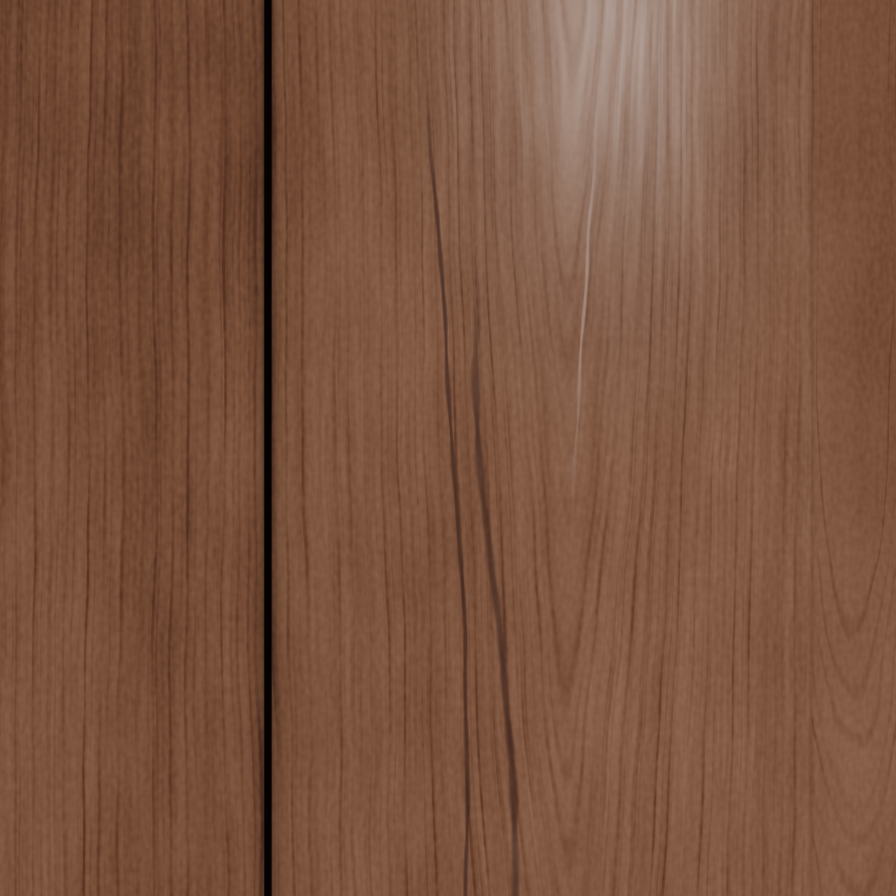
Give the GLSL for this texture, as a Shadertoy shader.

```glsl
// Brown wood boards with a dark gap, cathedral grain and a soft sheen near the top.

const vec3 DARK_WOOD  = vec3(0.335, 0.195, 0.130);
const vec3 MID_WOOD   = vec3(0.465, 0.303, 0.213);
const vec3 LIGHT_WOOD = vec3(0.560, 0.400, 0.310);
const vec3 VEIN_COLOR = vec3(0.225, 0.135, 0.110);
const vec3 SHEEN_COLOR = vec3(0.730, 0.680, 0.660);
const vec3 GAP_COLOR  = vec3(0.025, 0.006, 0.006);

const float GAP_X = 0.299;          // dark joint between the boards
const float GAP_HALF = 0.0042;
const float SEAM_X = 0.906;         // where the arched strip begins
const float V_AXIS = 0.635;         // axis of the cathedral grain
const float V_LEAN = 0.085;
const vec2  ARCH_CENTER = vec2(0.954, 0.62);
const float ARCH_STRETCH = 0.125;
const vec2  SHEEN_CENTER = vec2(0.69, 0.99);

float hash(vec2 p) {
    vec3 q = fract(p.xyx * vec3(0.1031, 0.1030, 0.0973));
    q += dot(q, q.yzx + 33.33);
    return fract((q.x + q.y) * q.z);
}

float corner(vec2 cell, vec2 offset) {
    float angle = 6.2832 * hash(cell);
    return dot(vec2(cos(angle), sin(angle)), offset);
}

// Gradient noise, roughly -0.7 to 0.7
float noise(vec2 p) {
    vec2 i = floor(p), f = fract(p), e = vec2(1.0, 0.0);
    vec2 u = f * f * f * (f * (f * 6.0 - 15.0) + 10.0);
    return mix(mix(corner(i, f), corner(i + e, f - e), u.x),
               mix(corner(i + e.yx, f - e.yx), corner(i + 1.0, f - 1.0), u.x), u.y);
}

// Jittered growth lines along a grain coordinate: thin core plus one soft flank
float growthLines(float s, float y, float spacing, float width) {
    float id = floor(s / spacing);
    float center = 0.5 + 0.4 * (hash(vec2(id, 3.0)) - 0.5);
    float d = (fract(s / spacing) - center) * spacing;
    float core = 1.0 - smoothstep(0.2 * width, width, abs(d));
    float flank = smoothstep(-0.3 * spacing, 0.0, d) * (1.0 - smoothstep(0.0, width, d));
    float broken = smoothstep(-0.35, 0.35, noise(vec2(id * 7.3, y * 5.0)));
    float flecks = 0.75 + 0.6 * noise(vec2(id * 3.7, y * 60.0));
    float strength = mix(0.25, 1.0, hash(vec2(id, 11.0)));
    return (core * flecks + 0.35 * flank) * strength * mix(0.3, 1.0, broken);
}

// One hand-drawn-looking streak around x = center
float streak(float x, float center, float y, float width) {
    float d = x - center - 0.006 * noise(vec2(center * 3.0, y * 9.0));
    float w = width * (1.0 + 0.7 * noise(vec2(7.0, y * 22.0)));
    return 1.0 - smoothstep(0.15 * w, w, abs(d));
}

float bell(float x, float center, float radius) {
    float d = (x - center) / radius;
    return exp(-d * d);
}

void mainImage(out vec4 fragColor, in vec2 fragCoord) {
    vec2 p = fragCoord / iResolution.xy;
    float pixel = 1.0 / iResolution.x;
    float leftBoard = 1.0 - step(GAP_X, p.x);
    float strip = smoothstep(SEAM_X - pixel, SEAM_X + pixel, p.x);

    // Grain coordinate: straight at the sides, V-shaped about the axis
    float wobble = 0.012 * noise(p * vec2(5.0, 2.5)) + 0.003 * noise(p * vec2(22.0, 9.0));
    float side = p.x - V_AXIS + wobble;
    float s = sqrt(side * side + 0.00015) - V_LEAN * p.y * bell(side, 0.0, 0.17);
    s += 2.0 * leftBoard;

    // Nested arches in the right strip
    vec2 a = p - ARCH_CENTER;
    a.x += 0.010 * noise(p * vec2(6.0, 5.0) + 20.0);
    a.y = min(a.y, 0.0) * ARCH_STRETCH;
    float ring = length(a) + 0.003 * noise(p * vec2(30.0, 12.0));

    float lines = growthLines(s, p.y, 0.019, max(0.0026, 1.3 * pixel))
                + 0.45 * growthLines(s + 5.0, p.y, 0.0085, max(0.0019, pixel));
    float arches = growthLines(ring, p.y, 0.0075, 0.0015) * smoothstep(0.036, 0.042, ring);
    lines = mix(lines, 0.85 * arches, strip);

    // Tone: broad blotches, long fibres, short pores, uneven light
    float blotch = noise(p * vec2(9.0, 2.2) + 4.0) + 0.5 * noise(p * vec2(16.0, 9.0));
    float fibre = noise(vec2(s * 75.0, p.y * 3.0)) + 0.7 * noise(vec2(s * 170.0, p.y * 11.0));
    float pores = noise(p * vec2(210.0, 85.0)) + 0.6 * noise(p * 160.0);
    float light = 0.10 * bell(p.x, 0.78, 0.20) - 0.11 * leftBoard
                - 0.16 * smoothstep(0.45, 1.0, p.y) * (1.0 - bell(p.x, 0.65, 0.3))
                - 0.10 * strip * smoothstep(0.15, 0.5, p.y);
    float tone = 0.66 + light + 0.24 * blotch + 0.20 * fibre * (1.0 - 0.7 * strip)
               + 0.16 * pores - 0.40 * lines;
    vec3 color = mix(DARK_WOOD, MID_WOOD, clamp(2.0 * tone, 0.0, 1.0));
    color = mix(color, LIGHT_WOOD, clamp(2.0 * tone - 1.0, 0.0, 1.0));

    // Sheen: bright core inside a wide falloff
    vec2 h = p - SHEEN_CENTER;
    float sheen = 0.42 * exp(-dot(h * h, vec2(110.0, 22.0)))
                + 0.26 * exp(-dot(h * h, vec2(24.0, 6.5)));
    color = mix(color, SHEEN_COLOR, sheen * (1.0 + 0.35 * fibre) * (1.0 - 0.4 * strip));

    // Long dark veins and pale raised edges
    float veinA = streak(p.x, mix(0.522, 0.462, p.y * p.y), p.y, 0.0036);
    float veinB = streak(p.x, 0.577 - 0.044 * smoothstep(0.0, 0.6, p.y), p.y, 0.0062);
    veinA *= 0.65 * (1.0 - smoothstep(0.75, 0.95, p.y));
    veinB *= 0.8 * (1.0 - smoothstep(0.5, 0.75, p.y)) * (0.75 + 0.5 * noise(vec2(2.0, p.y * 14.0)));
    color = mix(color, VEIN_COLOR, clamp(max(veinA, veinB), 0.0, 1.0));
    float pale = streak(p.x, 0.612 + 0.062 * p.y, p.y, 0.0028) * bell(p.y, 0.68, 0.18);
    color = mix(color, SHEEN_COLOR, 0.5 * pale);

    // Strip seam, then the gap with its shaded edges
    color *= 1.0 - 0.10 * bell(p.x, SEAM_X, 0.0025);
    float gap = abs(p.x - GAP_X);
    color *= 1.0 - 0.3 * exp(-max(gap - GAP_HALF, 0.0) / 0.005);
    color = mix(GAP_COLOR, color, smoothstep(GAP_HALF - pixel, GAP_HALF + pixel, gap));
    fragColor = vec4(color, 1.0);
}
```
